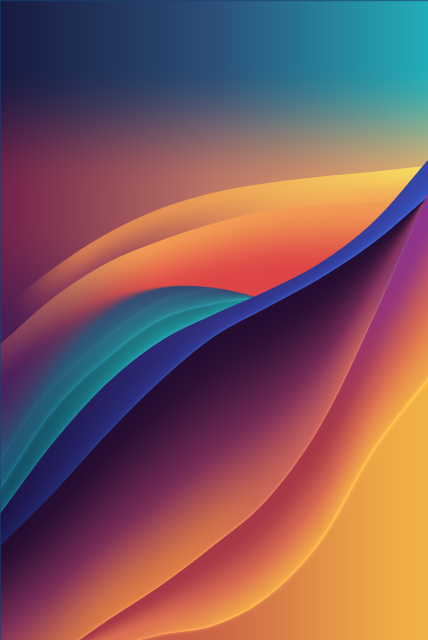
Give the GLSL for this background, as a WebGL 2 fragment shader.

```glsl
#version 300 es
precision highp float;
// Flowing silk-like waves under a teal-to-amber sky. Each wave edge is a smooth
// spline height over x; layers are painted back to front, shaded by depth below
// their edge and finished with thin glowing rims.
uniform vec2 u_resolution;
out vec4 fragColor;

// Catmull-Rom curve through nine evenly spaced heights
float curve(float x, float h[9]) {
  float s = clamp(x, 0.0, 1.0) * 8.0;
  int i = int(min(floor(s), 7.0));
  float t = s - float(i);
  float b = h[i], c = h[i + 1];
  float a = i > 0 ? h[i - 1] : 2.0 * b - c;
  float d = i < 7 ? h[i + 2] : 2.0 * c - b;
  return b + 0.5 * t * (c - a + t * (2.0 * a - 5.0 * b + 4.0 * c - d + t * (3.0 * (b - c) + d - a)));
}

// Perpendicular distance below an edge, in canvas heights
float below(float edge, float y) {
  float d = edge - y;
  return d / (length(vec2(dFdx(d), dFdy(d))) * u_resolution.y);
}

float cover(float d) { return clamp(0.5 + d * u_resolution.y, 0.0, 1.0); }

float glow(float d, float width) { return exp(-abs(d) / width); }

vec3 ramp(vec3 a, vec3 b, vec3 c, float t) {
  return t < 0.5 ? mix(a, b, t * 2.0) : mix(b, c, t * 2.0 - 1.0);
}

void main() {
  vec2 uv = gl_FragCoord.xy / u_resolution;
  float x = uv.x, y = uv.y;

  // Wave edges, from the highest to the lowest
  float crest = curve(x, float[9](0.516, 0.581, 0.635, 0.674, 0.699, 0.714, 0.724, 0.732, 0.741));
  float ember = curve(x, float[9](0.462, 0.535, 0.589, 0.624, 0.651, 0.671, 0.680, 0.684, 0.685));
  float hill = curve(x, float[9](0.378, 0.477, 0.531, 0.552, 0.551, 0.531, 0.499, 0.48, 0.48));
  float fold = curve(x, float[9](0.236, 0.359, 0.440, 0.500, 0.525, 0.536, 0.55, 0.56, 0.57));
  float ribbon = curve(x, float[9](0.197, 0.309, 0.401, 0.467, 0.509, 0.546, 0.590, 0.655, 0.750));
  float panel = curve(x, float[9](0.147, 0.230, 0.322, 0.405, 0.474, 0.520, 0.566, 0.622, 0.693));
  float flame = curve(x, float[9](-0.087, -0.029, 0.030, 0.085, 0.148, 0.220, 0.336, 0.507, 0.698));
  float dune = curve(x, float[9](-0.042, -0.029, -0.013, 0.008, 0.023, 0.068, 0.156, 0.299, 0.408));
  float dCrest = below(crest, y), dEmber = below(ember, y), dHill = below(hill, y);
  float dFold = below(fold, y), dRibbon = below(ribbon, y), dPanel = below(panel, y);
  float dFlame = below(flame, y), dDune = below(dune, y);

  // Sky: cool top melting into a warm haze, violet at the lower left
  vec3 cool = ramp(vec3(0.09, 0.10, 0.25), vec3(0.17, 0.31, 0.47), vec3(0.13, 0.68, 0.72), x);
  vec3 warm = ramp(vec3(0.45, 0.13, 0.29), vec3(0.74, 0.46, 0.40), vec3(0.92, 0.68, 0.42), x);
  vec3 color = mix(cool, warm, 1.0 - smoothstep(0.70, 0.90, y));
  color = mix(color, vec3(0.28, 0.11, 0.33), (1.0 - smoothstep(0.45, 0.66, y)) * (1.0 - smoothstep(0.0, 0.4, x)));

  // Golden crest
  vec3 gold = ramp(vec3(0.80, 0.40, 0.32), vec3(0.93, 0.63, 0.33), vec3(0.97, 0.87, 0.38), x);
  vec3 dull = mix(vec3(0.56, 0.22, 0.35), vec3(0.95, 0.64, 0.34), smoothstep(0.1, 0.75, x));
  vec3 layer = mix(gold, dull, smoothstep(0.0, 0.055, crest - y));
  color = mix(color, layer, cover(dCrest) * smoothstep(0.02, 0.22, x));

  // Ember band sinking from orange to red
  vec3 orange = mix(vec3(0.42, 0.15, 0.36), vec3(0.95, 0.62, 0.33), smoothstep(-0.1, 0.35, x));
  vec3 red = mix(vec3(0.30, 0.12, 0.36), vec3(0.87, 0.27, 0.28), smoothstep(0.0, 0.4, x));
  layer = mix(orange, red, smoothstep(-0.01, mix(0.07, 0.12, x), ember - y));
  color = mix(color, layer, cover(dEmber));

  // Teal hill, blurred towards the left, with inner folds
  float t = clamp((hill - y) / max(hill - ribbon, 0.01), 0.0, 1.0);
  vec3 teal = mix(vec3(0.08, 0.36, 0.46), vec3(0.12, 0.60, 0.63), smoothstep(0.0, 0.4, x));
  layer = mix(vec3(0.22, 0.27, 0.43), teal, smoothstep(-0.1, 1.0, t));
  layer *= 1.0 - 0.18 * cover(dFold) * glow(dFold, 0.03);
  layer += vec3(0.02, 0.10, 0.10) * glow(dFold, 0.003);
  layer += vec3(0.01, 0.04, 0.04) * glow(dFold + 0.025, 0.003);
  float blur = mix(0.07, 0.002, smoothstep(0.0, 0.42, x));
  color = mix(color, layer, smoothstep(-0.3 * blur, blur, dHill));
  color += vec3(0.03, 0.12, 0.12) * glow(dRibbon, 0.004) * (1.0 - smoothstep(0.5, 0.6, x));

  // Indigo ribbon
  t = clamp((ribbon - y) / (ribbon - panel), 0.0, 1.0);
  layer = ramp(vec3(0.11, 0.07, 0.27), vec3(0.19, 0.18, 0.50), vec3(0.21, 0.27, 0.66), x);
  layer += vec3(0.01, 0.06, 0.11) * t * t;
  layer += vec3(0.03, 0.12, 0.16) * glow(dPanel, 0.002) * smoothstep(0.0, 0.4, x);
  color = mix(color, layer, cover(dRibbon));

  // Plum panel warming towards its lower rim
  t = clamp((panel - y) / max(panel - flame, 0.01), 0.0, 1.0);
  vec3 rim = mix(vec3(0.87, 0.49, 0.27), vec3(0.78, 0.38, 0.36), smoothstep(0.4, 0.75, x));
  rim = mix(rim, vec3(0.45, 0.18, 0.46), smoothstep(0.8, 0.97, x));
  layer = mix(vec3(0.14, 0.05, 0.19), vec3(0.52, 0.19, 0.36), smoothstep(0.0, 0.75, t));
  layer = mix(layer, rim, smoothstep(0.5, 1.02, t) * smoothstep(-0.25, 0.3, x));
  layer += vec3(0.14, 0.13, 0.06) * glow(dFlame, 0.002);
  color = mix(color, layer, cover(dPanel));

  // Flame band: crimson below, violet above, amber along the lower rim
  t = clamp((flame - y) / max(flame - dune, 0.01), 0.0, 1.0);
  layer = mix(vec3(0.66, 0.22, 0.28), vec3(0.56, 0.20, 0.55), smoothstep(0.28, 0.66, y));
  layer = mix(layer, vec3(0.86, 0.43, 0.32), smoothstep(0.1, 0.75, t));
  layer = mix(layer, vec3(0.94, 0.66, 0.28), smoothstep(0.55, 1.05, t) * smoothstep(0.2, 0.6, x));
  layer += vec3(0.12, 0.14, 0.05) * glow(dDune, 0.002);
  color = mix(color, layer, cover(dFlame));

  // Amber dune
  layer = mix(vec3(0.78, 0.36, 0.28), vec3(0.95, 0.70, 0.27), smoothstep(0.35, 1.05, x));
  layer += vec3(0.12, 0.14, 0.04) * glow(dDune, 0.002);
  color = mix(color, layer, cover(dDune));

  // Faint blue hairline on the left and top
  color = mix(color, vec3(0.10, 0.25, 0.45), 0.6 * (1.0 - smoothstep(0.001, 0.003, min(x, 1.0 - y))));
  fragColor = vec4(clamp(color, 0.0, 1.0), 1.0);
}
```
